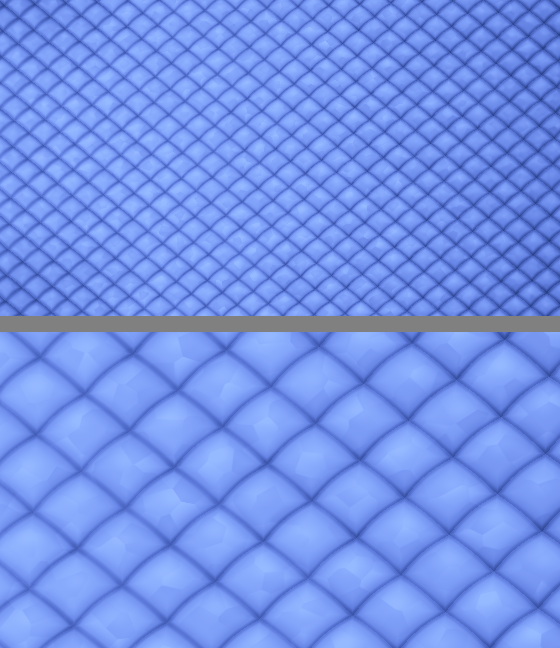
Top: the whole. Bottom: its middle third, enlarged.
Write a WebGL 1 fragment shader that draws this texture.

```glsl
precision highp float;
// Blue embossed sheet: a slanted lattice of pillowed diamonds under soft, uneven light.

uniform vec2 u_resolution;

// Lattice, in units of canvas height
const vec2 STEP_A = vec2(0.0470, -0.0389);   // one cell down-right
const vec2 STEP_B = vec2(-0.0509, -0.0426);  // one cell down-left
const vec2 ANCHOR = vec2(0.9236, 0.5694);    // a lattice crossing
const float CELL_SIZE = 0.063;
const vec2 BOW = vec2(0.065, 0.025);         // upward arch of the two edge families

// Grooves, in units of a cell
const float GROOVE_HALF = 0.008;
const float GROOVE_SOFT = 0.062;
const float GROOVE_DEPTH = 0.25;
const float RIM_DEPTH = 0.25;
const float NODE_DEPTH = 0.16;

// Facets and light
const float FACET_SCALE = 2.6;
const float FACET_DEPTH = 0.16;
const vec2 LIGHT_CENTRE = vec2(0.52, 0.54);
const float LIGHT_LEVEL = 0.84;
const float LIGHT_FALLOFF = 0.205;

// Tone ramp
const vec3 SHADOW_BLUE = vec3(0.23, 0.33, 0.66);
const vec3 LIGHT_BLUE = vec3(0.59, 0.73, 1.0);
const float PI = 3.14159;

vec2 hash2(vec2 p) {
  vec3 h = fract(p.xyx * vec3(0.1031, 0.1030, 0.0973));
  h += dot(h, h.yzx + 33.33);
  return fract((h.xx + h.yz) * h.zy);
}

// Screen position to lattice coordinates
vec2 toLattice(vec2 p) {
  float det = STEP_A.x * STEP_B.y - STEP_A.y * STEP_B.x;
  return vec2(p.x * STEP_B.y - p.y * STEP_B.x,
              p.y * STEP_A.x - p.x * STEP_A.y) / det;
}

// Cellular noise: each facet is a tilted plane, edges softened
float facets(vec2 p, float softness) {
  vec2 base = floor(p);
  float total = 0.0;
  float weights = 0.0;
  for (int j = -1; j <= 1; j++) {
    for (int i = -1; i <= 1; i++) {
      vec2 id = base + vec2(float(i), float(j));
      vec2 d = id + 0.15 + 0.7 * hash2(id + 80.0) - p;
      vec2 look = hash2(id + 131.0);
      float w = exp(-dot(d, d) / softness);
      total += w * (look.x - 0.5 + dot(d, look - 0.5));
      weights += w;
    }
  }
  return total / max(weights, 1e-20);
}

float mottle(vec2 p) {
  return sin(p.x * 23.0 + 2.0 * sin(p.y * 17.0))
       * sin(p.y * 29.0 + 2.0 * sin(p.x * 13.0));
}

void main() {
  vec2 p = gl_FragCoord.xy / u_resolution.y;
  float across = gl_FragCoord.x / u_resolution.x;
  float pixel = 1.0 / (u_resolution.y * CELL_SIZE);

  // Arched cells
  vec2 st = toLattice(p - ANCHOR);
  vec2 cell = st + BOW * abs(sin(PI * st.yx));
  vec2 q = fract(cell) - 0.5;
  vec2 edge = 0.5 - abs(q);

  // Focus is sharpest just left of the middle
  float defocus = smoothstep(0.1, 0.55, abs(across - 0.46));

  // Broad light with darker corners on the left
  vec2 away = p - LIGHT_CENTRE;
  float tone = LIGHT_LEVEL - LIGHT_FALLOFF * dot(away, away);
  tone -= 0.18 * smoothstep(0.3, 0.0, across) * smoothstep(0.2, 0.5, abs(away.y));

  // Pillow slope, turning from left-lit to top-lit across the sheet
  float leftLit = q.y * 0.22 - q.x * 0.06;
  float topLit = -(q.x + q.y) * 0.18;
  tone += mix(leftLit, topLit, smoothstep(0.1, 0.7, across));
  float rim = 1.0 - smoothstep(0.0, 0.36, min(edge.x, edge.y));
  tone -= RIM_DEPTH * rim * rim;

  // Facets, a glint off the cell centre, and small differences between cells
  vec2 cellRandom = hash2(floor(cell) + 57.0);
  float facet = facets(st * FACET_SCALE + 60.0, mix(0.02, 0.1, defocus));
  tone += FACET_DEPTH * facet * (1.0 - 0.7 * rim);
  vec2 glint = q + vec2(0.08) + 0.12 * (cellRandom - 0.5);
  tone += 0.11 * exp(-dot(glint, glint) * 28.0);
  tone += 0.04 * (cellRandom.x - 0.5) * (1.0 - rim) + 0.015 * mottle(p);

  // Grooves and their crossings
  float soft = GROOVE_SOFT + 0.10 * defocus + 0.6 * pixel;
  vec2 groove = 1.0 - smoothstep(vec2(GROOVE_HALF), vec2(GROOVE_HALF + soft), edge);
  float wear = 1.0 + 0.2 * mottle(p * 1.7 + 3.0);
  tone -= GROOVE_DEPTH * wear * max(groove.x, groove.y * 0.9) * mix(1.0, 0.75, defocus);
  tone -= NODE_DEPTH * exp(-dot(edge, edge) * 45.0);

  // Blue saturates earlier than red and green
  tone = clamp(tone, -0.2, 1.0);
  vec3 ramp = vec3(tone, tone, 1.0 - pow(1.0 - tone, 1.8));
  gl_FragColor = vec4(mix(SHADOW_BLUE, LIGHT_BLUE, ramp), 1.0);
}
```
